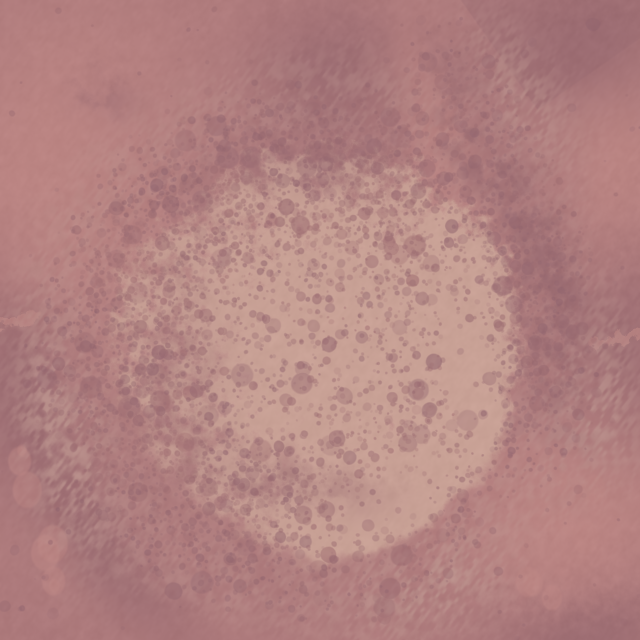
A WebGL 2 fragment shader for this background:

```glsl
#version 300 es
precision highp float;
// A weathered mauve and rose ground with a mottled cream disc at its heart.
// Soft rotated blobs lay in the washes, thresholded noise breaks up the paint,
// and jittered cells at several scales scatter translucent round spots.
uniform vec2 u_resolution;
out vec4 outColor;

const vec3 MAUVE = vec3(0.60, 0.415, 0.44);
const vec3 PLUM = vec3(0.555, 0.385, 0.43);
const vec3 ROSE = vec3(0.74, 0.525, 0.515);
const vec3 CREAM = vec3(0.795, 0.645, 0.595);

float hash(vec2 p) {
  return fract(sin(dot(p, vec2(127.1, 311.7))) * 43758.5453);
}

float noise(vec2 p) {
  vec2 i = floor(p), f = fract(p);
  f = f * f * (3.0 - 2.0 * f);
  return mix(mix(hash(i), hash(i + vec2(1, 0)), f.x),
             mix(hash(i + vec2(0, 1)), hash(i + vec2(1, 1)), f.x), f.y);
}

float fbm(vec2 p) {
  float sum = 0.0, amp = 0.5;
  for (int i = 0; i < 5; i++) {
    sum += amp * noise(p);
    p = mat2(1.6, 1.2, -1.2, 1.6) * p + 7.3;
    amp *= 0.5;
  }
  return sum;
}

// Soft ellipse with half sizes r, turned by angle a
float blob(vec2 p, vec2 c, vec2 r, float a) {
  p -= c;
  p = vec2(cos(a) * p.x + sin(a) * p.y, cos(a) * p.y - sin(a) * p.x) / r;
  return exp(-dot(p, p));
}

float segment(vec2 p, vec2 a, vec2 b) {
  vec2 d = b - a;
  return length(p - a - d * clamp(dot(p - a, d) / dot(d, d), 0.0, 1.0));
}

// Clear cream crescent on the lower right of the disc
float crescent(vec2 p) {
  return max(blob(p, vec2(0.73, 0.42), vec2(0.065, 0.20), 0.1),
             blob(p, vec2(0.61, 0.21), vec2(0.20, 0.075), 0.55));
}

float spotDensity(vec2 p) {
  float d = length(p - vec2(0.48, 0.45));
  float ring = smoothstep(0.06, 0.24, d) * (1.0 - smoothstep(0.32, 0.46, d));
  float right = blob(p, vec2(0.86, 0.51), vec2(0.06, 0.17), 0.1)
              + blob(p, vec2(0.74, 0.83), vec2(0.05, 0.13), 0.5);
  float core = 0.38 * blob(p, vec2(0.50, 0.46), vec2(0.14), 0.0);
  return clamp(ring * 0.75 + right * 0.7 + core - 0.75 * crescent(p), 0.02, 0.9);
}

// Coverage of random discs, one per cell of an n by n grid
float spots(vec2 p, float n, float seed) {
  vec2 cell = floor(p * n);
  float cover = 0.0;
  for (int k = 0; k < 9; k++) {
    vec2 id = cell + vec2(k % 3, k / 3) - 1.0;
    vec2 key = id + seed;
    vec2 c = (id + vec2(hash(key), hash(key + 31.7))) / n;
    float size = hash(key + 57.1);
    float r = mix(0.14, 0.46, size * size) / n;
    float soft = max(1.0 / u_resolution.y, r * 0.12);
    float there = step(hash(key + 83.9), spotDensity(c));
    float d = length(p - c);
    float disc = 1.0 - smoothstep(r - soft, r + soft, d);
    float tone = mix(0.25, 0.85, hash(key + 11.3)) * (0.82 + 0.18 * d / r);
    cover = max(cover, disc * there * tone);
  }
  return cover;
}

void main() {
  vec2 uv = gl_FragCoord.xy / u_resolution;
  float px = 1.5 / u_resolution.y;
  float cloud = fbm(uv * 7.0), grain = fbm(uv * 38.0 + 9.0);
  float fine = fbm(uv * 85.0 + 3.0);
  float fibre = noise(mat2(0.8, 0.6, -0.6, 0.8) * uv * vec2(210.0, 90.0));
  vec2 p = uv + 0.05 * (vec2(cloud, fbm(uv * 7.0 + 20.0)) - 0.48)
         + 0.03 * (vec2(grain, fine) - 0.48);

  // Rose ground with broad light and dark washes
  vec3 col = mix(vec3(0.665, 0.465, 0.475), vec3(0.71, 0.505, 0.505), cloud);
  float light = blob(p, vec2(0.08, 0.74), vec2(0.20, 0.26), -0.3)
              + blob(p, vec2(0.97, 0.73), vec2(0.11, 0.15), 0.0)
              + blob(p, vec2(0.90, 0.20), vec2(0.18, 0.15), 0.5)
              + blob(p, vec2(0.67, 0.82), vec2(0.06, 0.18), 0.35);
  col = mix(col, ROSE, min(light, 1.0) * 0.85);
  float dark = blob(p, vec2(0.92, 0.94), vec2(0.16, 0.10), 0.3)
             + blob(p, vec2(0.51, 0.89), vec2(0.11, 0.10), 0.0)
             + blob(p, vec2(0.02, 0.40), vec2(0.09, 0.15), 0.2)
             + blob(p, vec2(0.16, 0.15), vec2(0.06, 0.20), 0.65)
             + blob(p, vec2(0.98, 0.47), vec2(0.08, 0.13), 0.0)
             + blob(p, vec2(0.92, 0.01), vec2(0.16, 0.06), 0.0);
  col = mix(col, MAUVE, min(dark, 1.0) * 0.8);

  // Flat overlapping edges, thin streaks and rounded dabs near the border
  float facet = smoothstep(-px, px, min(uv.x + 0.7 * uv.y - 1.42, uv.y - 0.7 * uv.x - 0.24));
  col = mix(col, MAUVE, 0.45 * facet);
  float streak = min(segment(p, vec2(-0.02, 0.48), vec2(0.06, 0.50)),
                     segment(p, vec2(0.94, 0.465), vec2(1.02, 0.49)));
  col = mix(col, ROSE, 0.7 * (1.0 - smoothstep(0.005, 0.009, streak)));
  for (int i = 0; i < 14; i++) {
    float k = float(i), side = mod(k, 2.0);
    vec2 c = mix(vec2(0.02, 0.08), vec2(0.82, 0.03), side)
           + vec2(0.17, 0.23) * vec2(hash(vec2(k, 2.0)), hash(vec2(k, 5.0))) * vec2(mix(0.4, 1.0, side), 1.0);
    float r = mix(0.007, 0.024, hash(vec2(k, 8.0)));
    col = mix(col, ROSE, 0.5 * (1.0 - smoothstep(r - px, r + px, length((uv - c) * vec2(1.0, 0.8)))));
  }

  // Dry, fibrous halo around the disc
  float d = length((p - vec2(0.49, 0.46)) / vec2(1.03, 1.0));
  float halo = smoothstep(0.27, 0.36, d) * (1.0 - smoothstep(0.40, 0.50, d));
  float pale = blob(p, vec2(0.82, 0.85), vec2(0.06, 0.12), 0.6)
             + blob(p, vec2(0.93, 0.37), vec2(0.06, 0.13), 0.0)
             + blob(p, vec2(0.09, 0.30), vec2(0.06, 0.17), 0.2)
             + blob(p, vec2(0.68, 0.07), vec2(0.12, 0.06), 0.3);
  float dry = smoothstep(0.25, 0.75, 0.5 * fibre + 0.5 * grain);
  col = mix(col, vec3(0.735, 0.58, 0.555), dry * min(0.32 * halo + 0.65 * pale, 0.8));

  // Broken cream paint, densest at the core and in the crescent
  float disc = 1.0 - smoothstep(0.27, 0.40, d);
  float core = blob(p, vec2(0.52, 0.47), vec2(0.19, 0.23), 0.0);
  float cover = disc * 0.56 + 0.27 * core + 0.42 * crescent(p);
  float broken = smoothstep(-0.12, 0.16, cover - 0.25 - 0.30 * grain - 0.30 * fine);
  col = mix(col, CREAM, broken * 0.92);

  // Plum smears over the right, the top and the left of the ring
  float smear = blob(p, vec2(0.77, 0.75), vec2(0.045, 0.17), 0.5)
              + blob(p, vec2(0.87, 0.50), vec2(0.05, 0.17), 0.1)
              + 0.7 * blob(p, vec2(0.47, 0.75), vec2(0.15, 0.05), 0.1)
              + 0.6 * blob(p, vec2(0.17, 0.85), vec2(0.05, 0.04), 0.0)
              + 0.45 * blob(p, vec2(0.29, 0.42), vec2(0.06, 0.18), 0.0)
              + 0.6 * blob(p, vec2(0.45, 0.24), vec2(0.15, 0.035), -0.1);
  col = mix(col, MAUVE, min(smear, 1.0) * (0.3 + 0.6 * smoothstep(0.35, 0.65, grain)));

  // Spots from coarse to fine
  for (int i = 0; i < 4; i++) {
    float k = float(i);
    float s = spots(uv + 0.004 * (grain - 0.5), 26.0 * pow(1.55, k), k * 17.0);
    vec3 tint = mix(vec3(0.64, 0.44, 0.45), PLUM, noise(uv * 14.0 + k * 5.0));
    col = mix(col, tint, s * (0.55 + 0.35 * fine));
  }

  col += 0.03 * (fine - 0.48) + 0.012 * (fibre - 0.5);
  outColor = vec4(col, 1.0);
}
```
